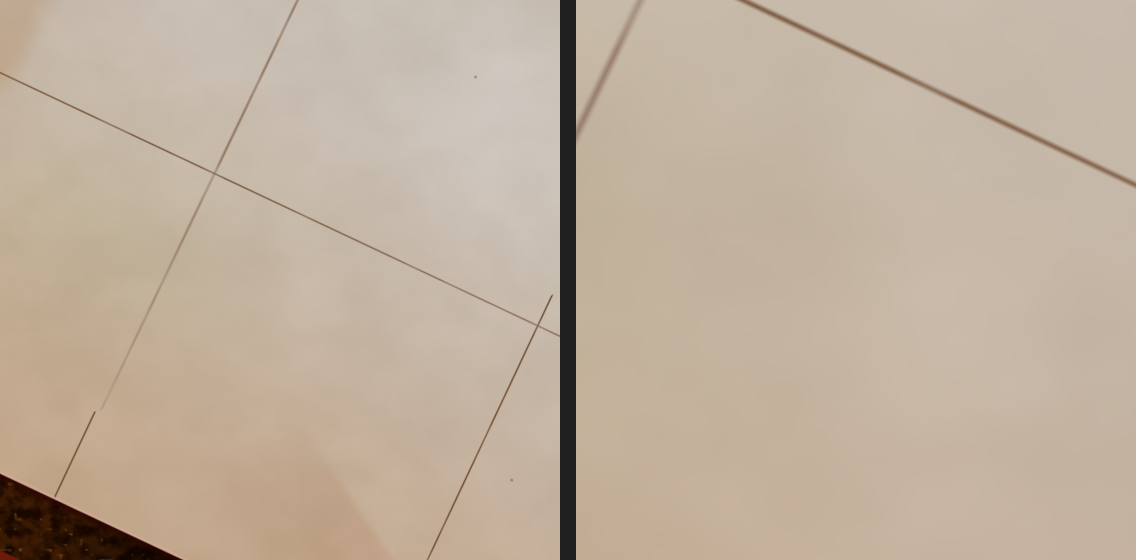
Left: the whole. Right: its middle third, enlarged.
Write a WebGL 2 fragment shader that draws this texture.

```glsl
#version 300 es
precision highp float;
// Polished beige floor of large square tiles, laid on a slant, with thin joints.
// A rotated grid gives the joints; gradients, soft shadows and value noise give
// the stone its sheen and mottling; a dark speckled border closes the lower left.

#define TILE 0.650            // side of a tile
#define TILT 0.440            // slant of the grid in radians
#define CROSSING vec2(0.383, 0.690)
#define JOINT_WIDTH 0.0013    // half width of a crisp joint
#define SLIP 0.012            // sideways step of the joints below the seam
#define BORDER 0.647          // distance from the crossing to the border
#define MOTTLE 0.040          // strength of the clouding in the stone
#define WARM vec3(0.755, 0.640, 0.525)
#define COOL vec3(0.785, 0.748, 0.708)
#define JOINT_DARK vec3(0.430, 0.290, 0.180)
#define JOINT_SOFT vec3(0.590, 0.490, 0.420)
#define SOFTNESS 0.0017       // least blur of every edge

uniform vec2 u_resolution;
out vec4 fragColor;

float hash(vec2 p) {
    vec3 q = fract(vec3(p.xyx) * 0.1031);
    q += dot(q, q.yzx + 33.33);
    return fract((q.x + q.y) * q.z);
}

float noise(vec2 p) {
    vec2 i = floor(p), f = fract(p);
    f = f * f * (3.0 - 2.0 * f);
    return mix(mix(hash(i), hash(i + vec2(1, 0)), f.x),
               mix(hash(i + vec2(0, 1)), hash(i + vec2(1, 1)), f.x), f.y);
}

float fbm(vec2 p) {
    float sum = 0.0, gain = 0.5;
    for (int i = 0; i < 4; i++) {
        sum += gain * noise(p);
        p = mat2(1.6, 1.2, -1.2, 1.6) * p + 7.3;
        gain *= 0.5;
    }
    return sum;
}

// Coverage of a line of given half width at distance d
float stroke(float d, float halfWidth, float blur) {
    return 1.0 - smoothstep(halfWidth - blur, halfWidth + blur, abs(d));
}

// Signed distance to the nearest line of a repeated set
float nearest(float x) {
    return x - TILE * round(x / TILE);
}

// Stone surface: warm to cool sheen, cast shadows, clouding and specks
vec3 stone(vec2 p) {
    vec3 color = mix(WARM, COOL, smoothstep(-0.05, 1.15, dot(p, vec2(0.5, 0.8))));
    vec2 glow = (p - vec2(0.88, 0.77)) / vec2(0.17, 0.13);
    color += vec3(0.025, 0.030, 0.040) * exp(-dot(glow, glow));
    vec2 olive = (p - vec2(0.15, 0.58)) / vec2(0.35, 0.22);
    color += vec3(-0.010, 0.005, -0.012) * exp(-dot(olive, olive));

    float wedge = dot(p - vec2(0.514, 0.277), vec2(0.827, 0.562));
    float shade = (1.0 - smoothstep(-0.010, 0.010, wedge)) * smoothstep(-0.28, 0.0, wedge);
    shade *= 1.0 - smoothstep(0.08, 0.30, p.y);
    color -= vec3(0.020, 0.040, 0.050) * shade;

    float corner = dot(p - vec2(0.062, 0.927), vec2(-0.894, 0.447));
    color -= vec3(0.025, 0.060, 0.095) * smoothstep(-0.025, 0.035, corner)
           * smoothstep(0.80, 0.88, p.y);

    float cloud = fbm(p * 9.0) + 0.6 * fbm(p * vec2(17.0, 25.0) + 31.0) - 0.75;
    color += MOTTLE * cloud * vec3(1.0, 1.1, 1.3);

    vec2 cell = floor(p * 9.0);
    vec2 center = 0.2 + 0.6 * vec2(hash(cell + 4.0), hash(cell + 9.0));
    float speck = length(fract(p * 9.0) - center) / 9.0;
    float present = step(0.94, hash(cell + 17.0));
    return color * (1.0 - 0.25 * present * (1.0 - smoothstep(0.001, 0.004, speck)));
}

// Dark border: brown granite with faint gold flecks and a red outer band
vec3 granite(vec2 p, float depth, float blur) {
    float grain = fbm(p * 60.0);
    vec3 color = mix(vec3(0.09, 0.025, 0.0), vec3(0.22, 0.10, 0.01), smoothstep(0.25, 0.75, grain));
    color *= mix(1.1, 0.65, smoothstep(0.05, 0.32, p.x));
    color += vec3(0.20, 0.14, 0.06) * smoothstep(0.82, 1.0, noise(p * 110.0));
    color = mix(color, vec3(0.17, 0.02, 0.0), 0.7 * (1.0 - smoothstep(0.004, 0.016, depth)));
    return mix(color, vec3(0.42, 0.10, 0.03), smoothstep(-blur, blur, depth - 0.125));
}

void main() {
    float px = 1.0 / min(u_resolution.x, u_resolution.y);
    vec2 p = gl_FragCoord.xy * px;
    float blur = max(px, SOFTNESS);
    float c = cos(TILT), s = sin(TILT);
    vec2 grid = mat2(c, s, -s, c) * (p - CROSSING);
    vec3 color = stone(p);

    // Column joints: broad and pale above the seam, shifted and crisp below it
    float seam = p.y - 0.266 - 0.255 * (p.x - 0.173);
    float above = smoothstep(-blur, blur, seam);
    float wear = 0.65 + 0.5 * noise(grid * 28.0);
    float pale = stroke(nearest(grid.x - 0.007 * grid.y), JOINT_WIDTH * 1.4, blur * 1.5);
    float crisp = stroke(nearest(grid.x + SLIP), JOINT_WIDTH, blur);
    float fade = mix(0.5, 1.0, smoothstep(0.0, 0.25, seam));
    vec3 paleTone = mix(JOINT_SOFT, JOINT_DARK, 0.25 * smoothstep(-0.05, 0.05, grid.y));
    color = mix(color, paleTone, pale * above * fade * min(wear, 1.0));
    color = mix(color, JOINT_DARK, crisp * (1.0 - above) * min(wear + 0.1, 1.0));

    // Row joint, greyer toward the right
    float row = stroke(nearest(grid.y), JOINT_WIDTH, blur);
    vec3 rowTone = mix(JOINT_DARK, JOINT_SOFT, 0.2 + 0.5 * smoothstep(0.2, 1.0, p.x));
    color = mix(color, rowTone, row * min(wear + 0.1, 1.0));

    // Border with a pale pink lip
    float depth = -grid.y - BORDER;
    color = mix(color, granite(p, depth, blur), smoothstep(-blur, blur, depth));
    color = mix(color, vec3(0.83, 0.67, 0.60), 0.8 * stroke(depth + 0.001, 0.0022, blur));
    fragColor = vec4(clamp(color, 0.0, 1.0), 1.0);
}
```
